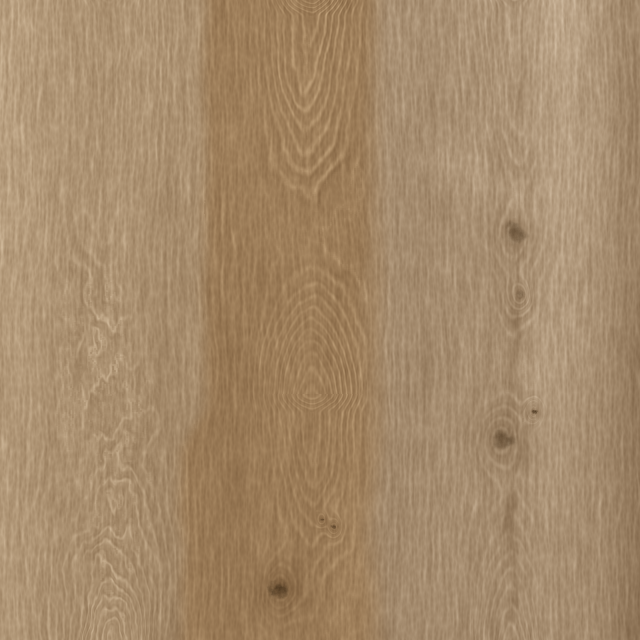
Write a Shadertoy shader that draws this texture.

```glsl
#define LEFT_TONE vec3(.675, .572, .447)
#define MID_TONE vec3(.622, .498, .355)
#define RIGHT_TONE vec3(.655, .557, .443)
#define KNOT_TONE vec3(.29, .21, .12)
#define STAIN vec3(.80, 1., 1.28)
#define RING_WIDTH .0125
#define RING_DEPTH .15
#define FIBRE_DEPTH .205
#define CLOUD_DEPTH .036
#define KNOT_COUNT 7

// Knots: centre, radius, darkness
const vec4 knots[KNOT_COUNT] = vec4[KNOT_COUNT](
    vec4(.437, .080, .0170, .95), vec4(.802, .635, .0190, .50),
    vec4(.781, .315, .0210, .55), vec4(.834, .357, .0050, .85),
    vec4(.503, .188, .0035, .60), vec4(.522, .177, .0045, .65),
    vec4(.812, .540, .0080, .30));

vec2 hash2(vec2 p) {
    vec3 q = fract(p.xyx * vec3(.1031, .1030, .0973));
    q += dot(q, q.yzx + 33.33);
    return fract((q.xx + q.yz) * q.zy);
}

// Cellular noise: distance to the nearest scattered point
float cells(vec2 p) {
    vec2 cell = floor(p), f = fract(p);
    float nearest = 4.;
    for (int j = -1; j <= 1; j++)
    for (int i = -1; i <= 1; i++) {
        vec2 o = vec2(i, j);
        vec2 d = o + hash2(cell + o) - f;
        nearest = min(nearest, dot(d, d));
    }
    return sqrt(nearest);
}

// Layered sines, each turned and bent, about -1 to 1
float waves(vec2 p) {
    float sum = 0., amp = .5;
    for (int i = 0; i < 5; i++) {
        sum += amp * sin(p.x + 1.4 * sin(p.y + float(i)));
        p = mat2(1.2, -1.4, 1.4, 1.2) * p + 3.1;
        amp *= .55;
    }
    return sum;
}

float bell(float x, float width) {
    x /= width;
    return exp(-x * x);
}

// Ring field: upright lines at the sides, pointed arches along the heart
float ringField(vec2 p, float heart, vec2 span, float wiggle) {
    float dx = p.x - heart + .012 * waves(vec2(p.x * 7., p.y * 5.) + heart * 40.);
    float t = fract((p.y - span.x) / span.y);
    float rise = -.06 + .13 * smoothstep(-.04, .38, t) - .09 * smoothstep(.38, .95, t);
    rise -= .04 * smoothstep(.95, 1., t);
    float r = sqrt(dx * dx + .0001) + rise * bell(dx, .06);
    r += wiggle * waves(p * vec2(42., 24.) + heart * 9.);
    for (int i = 0; i < KNOT_COUNT; i++) {
        vec4 k = knots[i];
        float d = length((p - k.xy) * vec2(1., .7));
        r = mix(r, d * .9 + wiggle * waves(p * 40.), .7 * bell(d, k.z * 2.6));
    }
    return r;
}

void mainImage(out vec4 fragColor, in vec2 fragCoord) {
    vec2 uv = fragCoord / iResolution.xy;

    // Three planks with soft joints
    float joint = .318 - .035 * (1. - smoothstep(.28, .38, uv.y)) + .006 * waves(uv * vec2(3., 20.));
    float mid = smoothstep(-.016, .016, uv.x - joint);
    float right = smoothstep(.550, .615, uv.x + .012 * waves(uv * vec2(30., 9.)));
    float middle = mid * (1. - right);
    vec3 col = mix(mix(LEFT_TONE, MID_TONE, mid), RIGHT_TONE, right);
    float heart = uv.x < joint ? .17 : uv.x < .585 ? .485 : .80;
    vec2 span = heart == .485 ? vec2(.385, .62) : vec2(-.06, 1.1);
    float dx = uv.x - heart;

    // Broad light and dark bands
    float shade = CLOUD_DEPTH * waves(uv * vec2(11., 3.) + 2.);
    shade += .022 * waves(uv * vec2(48., 3.) + 8.);
    shade -= .09 * (1. - smoothstep(0., .10, uv.x)) + .07 * bell(uv.x - .875, .05);
    shade += .14 * smoothstep(.92, 1., uv.x) + .05 * middle * bell(uv.x - .34, .06);
    shade += .05 * (1. - mid) * smoothstep(.18, .28, uv.x);
    shade += .09 * (.5 - uv.y) * (1. - middle);

    // Curved sheen beside the upper right knot
    vec2 sheenAt = uv - vec2(.655, .59);
    float sheen = bell(length(sheenAt) - .165 + .012 * waves(uv * 14.), .022);
    shade -= .06 * sheen * smoothstep(.61, .67, uv.x) * smoothstep(.03, .12, sheenAt.y);

    // Growth rings: wild in the left plank, clear in the middle, faint at right
    float wild = (1. - mid) * bell(dx, .07) * (1. - smoothstep(.45, .65, uv.y));
    float phase = ringField(uv, heart, span, .005 + .012 * wild) / RING_WIDTH;
    float ring = sin(6.2832 * phase);
    ring = .7 * ring + .35 * sin(12.5664 * phase + 1.);
    float step1 = fwidth(phase);
    ring *= smoothstep(8., 55., step1 * iResolution.y) * (1. - smoothstep(.28, .6, step1));
    ring *= smoothstep(0., .018, abs(uv.x - .585));
    float upper = smoothstep(.30, .42, uv.y);
    float leftGrain = .22 + .55 * wild + .10 * bell(dx, .06);
    float midGrain = .22 + (.18 + .34 * upper) * bell(dx - .01, .10);
    float rightGrain = .26 + .18 * bell(dx, .035);
    float grain = mix(mix(leftGrain, midGrain, mid), rightGrain, right);
    shade += RING_DEPTH * grain * ring * (.9 + .6 * waves(uv * vec2(26., 9.)));

    // Long fibres and short pores
    vec2 lean = uv + vec2(.008 * waves(uv * vec2(6., 5.)), 0.);
    shade += FIBRE_DEPTH * .55 * (cells(lean * vec2(140., 7.)) - .5);
    shade += FIBRE_DEPTH * .65 * (.5 - cells(lean * vec2(190., 24.) + 7.));
    shade += FIBRE_DEPTH * .50 * (.5 - cells(lean * vec2(200., 85.) + 31.));

    // Brown vein running down from the upper right knot
    float veinX = .797 + .018 * waves(vec2(2., uv.y * 11.));
    float vein = bell(uv.x - veinX, .009) * (1. - smoothstep(.62, .68, uv.y));
    shade += .17 * vein * (.6 + .8 * waves(uv * vec2(60., 22.)));

    // Knots with a stained halo
    float core = 0.;
    for (int i = 0; i < KNOT_COUNT; i++) {
        vec4 k = knots[i];
        vec2 q = (uv - k.xy) / k.z;
        float d = length(q * vec2(.9, 1.15)) + .5 * waves(q * 1.8 + float(i) * 5.);
        core = max(core, k.w * (1. - smoothstep(.1, 1.15, d)) * (.8 + .4 * waves(q * 3.)));
        shade += .17 * k.w * bell(length(q), 2.2) * (1. + .5 * waves(q * 1.3));
    }
    col *= exp(-shade * STAIN);
    col = mix(col, KNOT_TONE, clamp(core, 0., 1.));
    fragColor = vec4(clamp(col, 0., 1.), 1.);
}
```
